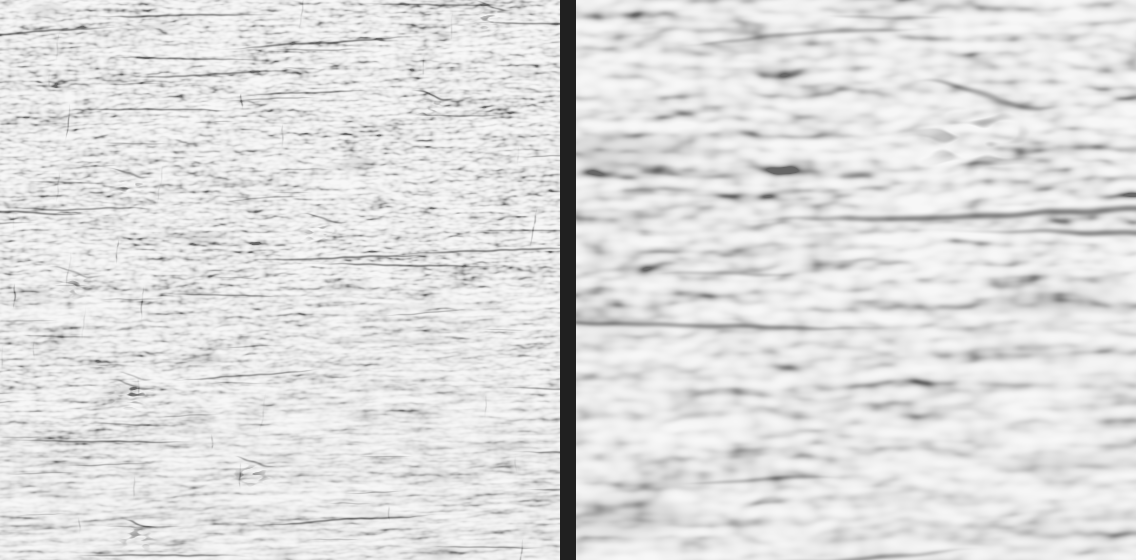
Left, the full canvas; right, a detail of the centre.
Reproduce this texture procedurally as a WebGL 1 fragment shader.

```glsl
precision highp float;
// Whitewashed, weathered wood: fine horizontal grain with cracks, checks and small knots.

uniform vec2 u_resolution;

vec2 hash2(vec2 p) {
  vec3 q = fract(p.xyx * vec3(0.1031, 0.1030, 0.0973));
  q += dot(q, q.yzx + 33.33);
  return fract((q.xx + q.yz) * q.zy);
}

float cornerSlope(vec2 cell, vec2 offset) {
  float angle = 6.2832 * hash2(cell + 57.0).x;
  return dot(vec2(cos(angle), sin(angle)), offset);
}

// Gradient noise, roughly -0.7 to 0.7
float noise(vec2 p) {
  vec2 i = floor(p), f = fract(p);
  vec2 s = f * f * f * (f * (f * 6.0 - 15.0) + 10.0);
  vec2 e = vec2(1.0, 0.0);
  return mix(mix(cornerSlope(i, f), cornerSlope(i + e, f - e), s.x),
             mix(cornerSlope(i + e.yx, f - e.yx), cornerSlope(i + 1.0, f - 1.0), s.x), s.y);
}

// Soft stroke along x that thins out towards both ends
float stroke(vec2 q, float halfLength, float width) {
  float taper = 1.0 - smoothstep(0.35, 1.0, abs(q.x) / halfLength);
  float w = width * (0.5 + 0.5 * taper);
  return taper * exp(-q.y * q.y / (w * w));
}

// Darkness of the wood fibres, layered from broad bands to speckle
float grain(vec2 p) {
  float rough = smoothstep(0.15, 0.6, p.y + 0.4 * noise(p * vec2(2.0, 5.0) + 11.0));
  p.y += 0.007 * noise(p * vec2(3.0, 7.0)) + 0.0025 * noise(p * vec2(22.0, 45.0)) - 0.02 * p.x;
  float g = 0.45 * noise(p * vec2(4.0, 24.0) + 3.0);
  g += 0.60 * noise(p * vec2(5.0, 135.0) + 17.0);
  g += 0.85 * noise(p * vec2(14.0, 105.0) + 29.0);
  g += mix(0.65, 0.95, rough) * noise(p * vec2(36.0, 165.0) + 41.0);
  g += mix(0.35, 0.80, rough) * noise(p * vec2(85.0, 180.0) + 63.0);
  return 0.074 * exp(1.9 * g);
}

// Long splits that follow the grain
float cracks(vec2 p) {
  float wobble = 0.004 * noise(p * vec2(9.0, 12.0)) + 0.0015 * noise(p * vec2(40.0, 30.0));
  float dark = 0.0;
  for (int i = 0; i < 64; i++) {
    float id = float(i);
    vec2 a = hash2(vec2(id, 3.0)), b = hash2(vec2(id, 19.0));
    vec2 q = p - vec2(a.x * 1.2 - 0.1, (id + a.y) / 64.0);
    q.y += wobble - q.x * mix(-0.02, 0.09, b.x * b.x);
    float size = b.y * b.y;
    dark += mix(0.14, 0.42, size) * stroke(q, mix(0.04, 0.21, size), mix(0.0013, 0.0022, size));
  }
  return dark;
}

// Short, faint breaks across the grain
float checks(vec2 p) {
  float wobble = 0.004 * noise(p * vec2(20.0, 45.0) + 7.0);
  float broken = smoothstep(-0.3, 0.2, noise(p * vec2(30.0, 90.0) + 5.0));
  float dark = 0.0;
  for (int i = 0; i < 30; i++) {
    float id = float(i);
    vec2 a = hash2(vec2(id, 71.0)), b = hash2(vec2(id, 83.0));
    vec2 q = p - vec2(a.x, (id + a.y) / 30.0);
    q.x += wobble - q.y * mix(-0.05, 0.2, b.x);
    dark += mix(0.08, 0.30, b.y * b.y) * stroke(q.yx, mix(0.015, 0.045, b.x), 0.0016);
  }
  return dark * mix(0.35, 1.0, broken);
}

// Hooked splits with a cluster of dark flecks below
float knots(vec2 p) {
  float wobble = 0.005 * noise(p * vec2(35.0, 50.0) + 9.0);
  float flecks = smoothstep(0.08, 0.35, noise(p * vec2(48.0, 120.0) + 13.0));
  float dark = 0.0;
  for (int i = 0; i < 9; i++) {
    float id = float(i);
    vec2 a = hash2(vec2(id, 101.0)), b = hash2(vec2(id, 127.0));
    vec2 q = p - vec2(a.x, (id + a.y) / 9.0);
    vec2 hook = q + vec2(0.0, wobble + 0.016 * smoothstep(-0.04, 0.025, q.x));
    dark += mix(0.15, 0.4, b.x) * stroke(hook, mix(0.03, 0.06, b.y), 0.0022);
    vec2 cluster = (q + vec2(0.005, 0.033)) / vec2(0.026, 0.016);
    dark += 0.32 * flecks * exp(-dot(cluster, cluster));
  }
  return dark;
}

void main() {
  vec2 p = gl_FragCoord.xy / u_resolution;
  float smudge = smoothstep(0.3, 0.6, noise(p * vec2(7.0, 32.0) + 37.0));
  float dark = grain(p) + cracks(p) + checks(p) + knots(p) + 0.09 * smudge;
  float tone = clamp(0.985 - dark, 0.40, 0.97);
  gl_FragColor = vec4(vec3(tone), 1.0);
}
```
